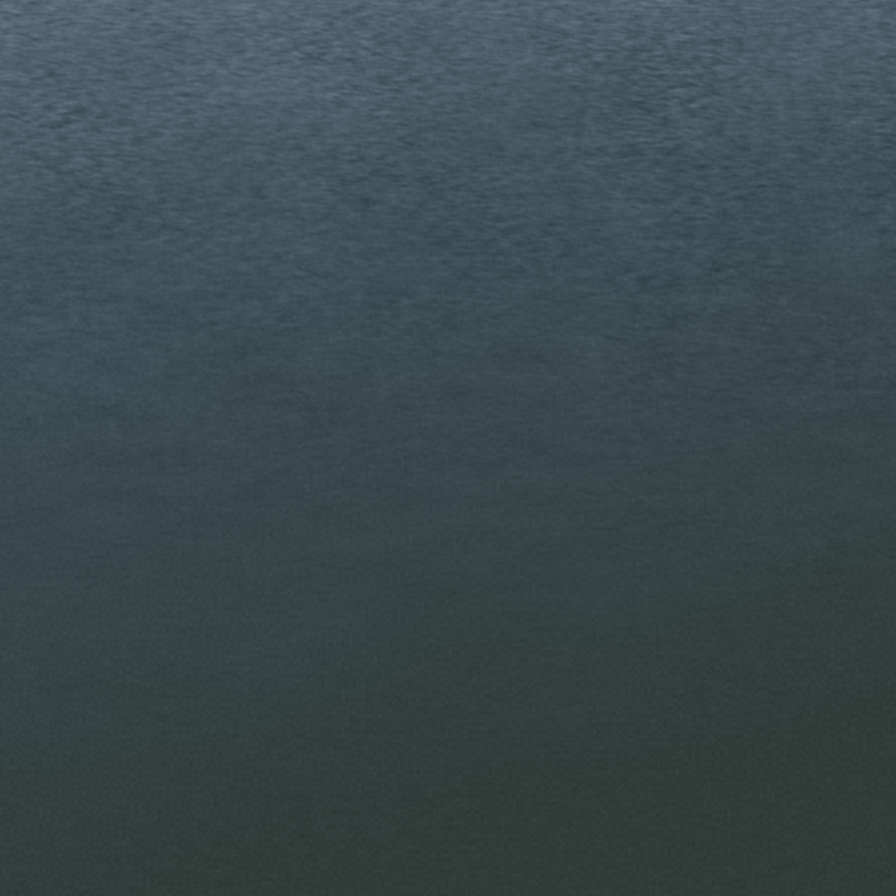
This texture is drawn by a Shadertoy shader. Its source:

```glsl
// Calm open water seen at a low angle: a smooth blue-grey to dark green-grey
// gradient, tilted toward the left, with short flat ripples from stretched
// gradient noise that fade toward the viewer, plus a fine even grain.

#define DEEP_COLOR  vec3(0.193, 0.238, 0.226)
#define MID_COLOR   vec3(0.218, 0.280, 0.298)
#define UPPER_COLOR vec3(0.256, 0.322, 0.362)
#define SKY_COLOR   vec3(0.335, 0.405, 0.453)
#define TILT 0.27
#define RIPPLE_FREQ vec2(42.0, 118.0)
#define RIPPLE_FAR 0.135
#define RIPPLE_NEAR 0.018
#define SWELL_AMOUNT 0.030
#define GRAIN_FREQ 225.0
#define GRAIN_AMOUNT 0.032

// Sine-free hash giving two values in -1..1
vec2 hash2(vec2 p) {
    vec3 q = fract(p.xyx * vec3(0.1031, 0.1030, 0.0973));
    q += dot(q, q.yzx + 33.33);
    return 2.0 * fract((q.xx + q.yz) * q.zy) - 1.0;
}

float gradientNoise(vec2 p) {
    vec2 cell = floor(p);
    vec2 f = p - cell;
    vec2 w = f * f * f * (f * (f * 6.0 - 15.0) + 10.0);
    float a = dot(hash2(cell), f);
    float b = dot(hash2(cell + vec2(1, 0)), f - vec2(1, 0));
    float c = dot(hash2(cell + vec2(0, 1)), f - vec2(0, 1));
    float d = dot(hash2(cell + vec2(1, 1)), f - vec2(1, 1));
    return mix(mix(a, b, w.x), mix(c, d, w.x), w.y);
}

// Layered ripples; each layer has its own slight slant
float ripples(vec2 p) {
    float sum = 0.0;
    float weight = 0.5;
    for (int i = 0; i < 3; i++) {
        float slant = 0.12 * (float(i) - 1.0);
        vec2 q = vec2(p.x, p.y + slant * p.x);
        sum += weight * gradientNoise(q * RIPPLE_FREQ * (1.0 + 0.5 * float(i)) + 37.0 * float(i));
        weight *= 1.05;
    }
    return sum;
}

// Base water colour from near (0) to far (1)
vec3 waterColor(float t) {
    vec3 color = mix(DEEP_COLOR, MID_COLOR, smoothstep(0.04, 0.56, t));
    color = mix(color, UPPER_COLOR, smoothstep(0.46, 0.84, t));
    return mix(color, SKY_COLOR, smoothstep(0.75, 1.08, t));
}

void mainImage(out vec4 fragColor, in vec2 fragCoord) {
    vec2 uv = fragCoord / iResolution.xy;

    // Tilted gradient, loosened by broad flat swells
    float swell = gradientNoise(uv * vec2(5.0, 12.0) + 11.0);
    float tilt = TILT * (0.5 - uv.x) * (1.0 - 0.6 * uv.y);
    vec3 color = waterColor(uv.y + tilt + 0.09 * swell);

    // Perspective packs the ripples tighter with distance
    vec2 surface = vec2(uv.x * (0.8 + 0.2 * uv.y), uv.y * (0.6 + 0.3 * uv.y));
    float distanceFade = pow(smoothstep(0.22, 1.05, uv.y), 1.5);
    float patches = 0.85 + 0.7 * gradientNoise(uv * vec2(6.0, 11.0) + 51.0);
    float light = ripples(surface) * mix(RIPPLE_NEAR, RIPPLE_FAR, distanceFade) * patches;

    // Soft mid-sized streaks
    light += SWELL_AMOUNT * gradientNoise(surface * vec2(14.0, 48.0) + 83.0) * smoothstep(0.0, 0.9, uv.y);

    // Fine even grain
    light += GRAIN_AMOUNT * gradientNoise(uv * GRAIN_FREQ + 0.37);

    color += light * vec3(0.96, 1.0, 1.03);
    fragColor = vec4(clamp(color, 0.0, 1.0), 1.0);
}
```
